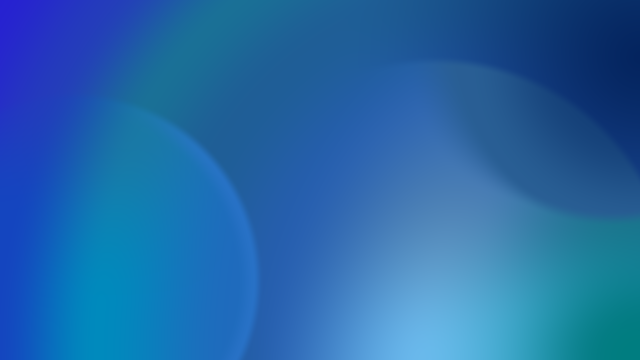
Give the GLSL for this background, as a Shadertoy shader.

```glsl
// Soft blue and teal gradient backdrop with large overlapping translucent discs.

// Coverage of a soft-edged disc: 1 inside, 0 outside.
float disc(vec2 p, vec2 center, float radius, float softness) {
    return 1.0 - smoothstep(-softness, softness, length(p - center) - radius);
}

// Glow that is full at the inner radius and gone at the outer one.
float falloff(float dist, float inner, float outer) {
    return 1.0 - smoothstep(inner, outer, dist);
}

// Wide rings of colour: steel blue, teal, then indigo.
vec3 ringGradient(float dist) {
    vec3 color = vec3(0.15, 0.37, 0.69);
    color = mix(color, vec3(0.12, 0.37, 0.59), smoothstep(0.58, 0.92, dist));
    color = mix(color, vec3(0.10, 0.44, 0.59), smoothstep(0.92, 1.15, dist));
    color = mix(color, vec3(0.14, 0.24, 0.73), smoothstep(1.14, 1.40, dist));
    return mix(color, vec3(0.15, 0.13, 0.82), smoothstep(1.36, 1.65, dist));
}

// Tall leaning pale glow that turns teal toward the lower right corner.
vec3 brightDiscColor(vec2 p, vec3 rings) {
    float side = p.x - (1.20 + 0.15 * p.y);
    float width = side < 0.0 ? 0.45 : 0.65;
    float glow = falloff(length(vec2(side / width, p.y / 0.85)), 0.0, 1.15);
    vec3 pale = mix(vec3(0.42, 0.73, 0.93), vec3(0.41, 0.60, 0.72),
                    smoothstep(0.0, 0.5, p.y));
    vec3 color = mix(rings, pale, glow);

    float haze = smoothstep(1.33, 1.75, p.x) * smoothstep(0.1, 0.4, p.y);
    color = mix(color, vec3(0.16, 0.44, 0.53), 0.7 * haze);

    float corner = length(p - vec2(1.778, 0.0));
    float vivid = smoothstep(0.1, 0.45, corner) * falloff(p.y, 0.1, 0.45);
    vec3 teal = mix(vec3(0.0, 0.49, 0.50), vec3(0.10, 0.67, 0.70), vivid);
    return mix(color, teal, falloff(corner, 0.02, 0.66));
}

// Cyan ridge, fading to blue on both sides.
vec3 cyanDiscColor(vec2 p) {
    float side = p.x - (0.27 + 0.3 * p.y * p.y);
    vec3 color = mix(vec3(0.0, 0.54, 0.74), vec3(0.10, 0.48, 0.66),
                     smoothstep(0.15, 0.65, p.y));
    color = mix(color, vec3(0.08, 0.27, 0.75), smoothstep(0.0, 0.29, -side));
    return mix(color, vec3(0.12, 0.42, 0.74), smoothstep(0.0, 0.37, side));
}

void mainImage(out vec4 fragColor, in vec2 fragCoord) {
    vec2 p = fragCoord / iResolution.y;

    // Background rings and the navy upper right corner
    vec3 rings = ringGradient(length(p - vec2(1.389, 0.12)));
    float navyDist = length(p - vec2(1.778, 0.84));
    vec3 color = mix(rings, vec3(0.01, 0.13, 0.36), falloff(navyDist, -0.12, 0.85));

    // Bright disc, shaded where the upper disc overlaps it
    vec3 bright = brightDiscColor(p, rings);
    vec3 shade = mix(vec3(0.08, 0.25, 0.47), vec3(0.16, 0.37, 0.58),
                     smoothstep(0.20, 0.48, navyDist));
    float shadeSoftness = mix(0.08, 0.022, smoothstep(1.20, 1.50, p.x));
    bright = mix(bright, shade, disc(p, vec2(1.701, 0.894), 0.502, shadeSoftness));
    color = mix(color, bright, disc(p, vec2(1.208, 0.167), 0.664, 0.015));

    // Cyan disc with a lighter right rim, dissolving at its upper left
    vec2 cyanCenter = vec2(0.204, 0.22);
    float cyanRadius = 0.514;
    vec3 cyan = cyanDiscColor(p);
    float rim = smoothstep(-0.06, -0.01, length(p - cyanCenter) - cyanRadius);
    rim *= smoothstep(0.30, 0.60, p.x);
    cyan = mix(cyan, vec3(0.18, 0.46, 0.80), 0.6 * rim);
    float dissolve = smoothstep(0.40, 0.74, p.y) * falloff(p.x, 0.05, 0.55);
    float cyanAlpha = 1.0 - 0.9 * dissolve;
    color = mix(color, cyan, cyanAlpha * disc(p, cyanCenter, cyanRadius, 0.014));

    fragColor = vec4(color, 1.0);
}
```
